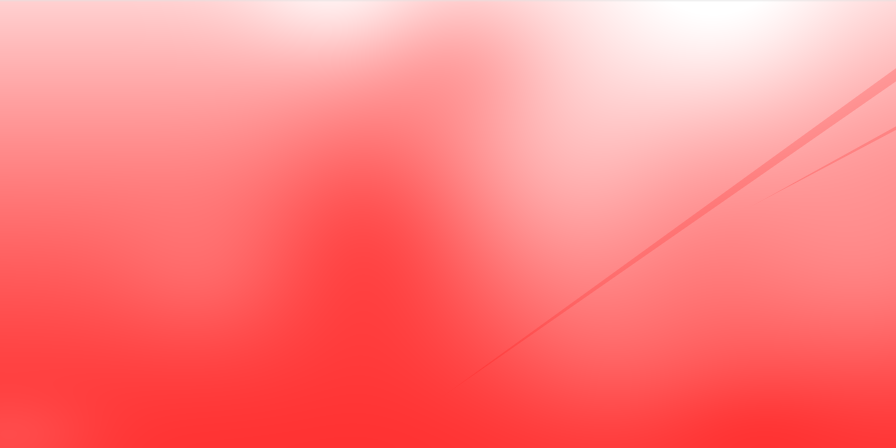
Write a Shadertoy shader that draws this background.

```glsl
// A soft red-to-white backdrop crossed by two thin, widening streaks.
// A vertical ramp plus elliptical Gaussian glows sets the whiteness;
// each streak is an antialiased wedge that deepens the red beneath it.

const vec3 RED = vec3(1.0, 0.0, 0.0);
const vec3 WHITE = vec3(1.0);
const vec3 RIM_GRAY = vec3(0.88);

// Elliptical falloff: 1 at the center, 1/e at the given radii.
float glow(vec2 p, vec2 center, vec2 radii) {
    vec2 d = (p - center) / radii;
    return exp(-dot(d, d));
}

// Coverage of a wedge growing from a sharp tip to halfWidth at its end.
float wedge(vec2 p, vec2 tip, vec2 end, float halfWidth, float pixel) {
    vec2 axis = end - tip;
    vec2 dir = normalize(axis);
    vec2 q = p - tip;
    float along = dot(q, dir) / length(axis);
    float across = abs(q.x * dir.y - q.y * dir.x);
    float w = halfWidth * max(along, 0.0);
    float edge = clamp((w - across) / pixel + 0.5, 0.0, 1.0);
    return edge * clamp(2.0 * w / pixel, 0.0, 1.0);
}

// Amount of white mixed into the red at each place.
float whiteness(vec2 p) {
    float w = 0.20 + 0.62 * pow(p.y, 1.45);

    // Bright glows along the top
    w += 0.20 * glow(p, vec2(1.62, 0.93), vec2(0.30, 0.28));
    w += 0.13 * glow(p, vec2(0.75, 1.00), vec2(0.20, 0.14));

    // Pale haze in the middle and lower areas
    w += 0.18 * glow(p, vec2(1.28, 0.58), vec2(0.26, 0.36));
    w += 0.15 * glow(p, vec2(1.92, 0.38), vec2(0.38, 0.26));
    w += 0.07 * glow(p, vec2(1.40, 0.20), vec2(0.26, 0.20));
    w += 0.06 * glow(p, vec2(0.45, 0.38), vec2(0.20, 0.16));
    w += 0.09 * glow(p, vec2(0.02, 0.02), vec2(0.20, 0.10));

    // Deeper red hollows
    w -= 0.13 * glow(p, vec2(0.82, 0.52), vec2(0.22, 0.28));
    w -= 0.10 * glow(p, vec2(1.04, 0.86), vec2(0.20, 0.16));
    w -= 0.03 * glow(p, vec2(1.68, 0.05), vec2(0.20, 0.10));
    return clamp(w, 0.0, 1.0);
}

void mainImage(out vec4 fragColor, in vec2 fragCoord) {
    // Canvas units: two wide, one high
    vec2 p = fragCoord / iResolution.xy * vec2(2.0, 1.0);
    float pixel = 1.0 / iResolution.y;
    float white = whiteness(p);

    // Diagonal streaks
    float broad = wedge(p, vec2(0.977, 0.107), vec2(2.0, 0.833), 0.012, pixel);
    float fine = wedge(p, vec2(1.667, 0.534), vec2(2.0, 0.714), 0.0035, pixel);
    white *= 1.0 - 0.18 * max(broad, fine);

    // Faint rim along the top edge
    vec3 color = mix(RED, WHITE, white);
    float rim = smoothstep(0.995, 0.999, p.y);
    color = mix(color, RIM_GRAY, 0.5 * rim);

    fragColor = vec4(color, 1.0);
}
```
